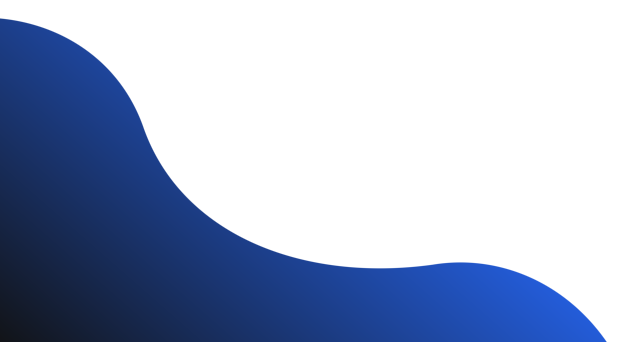
This background is drawn by a Shadertoy shader. Its source:

```glsl
// A blue wave falls from the upper left to the lower right on white.
// Its crest is three joined cubic curves, solved for height at each column;
// a diagonal linear gradient fills the area below.

// Lengths are in canvas heights, origin at the lower left.
const vec3 PAPER = vec3(1.0);
const vec3 DARK = vec3(0.067);
const vec3 BRIGHT = vec3(0.145, 0.388, 0.922);
const float FILL_START = 0.03;               // gradient position at the origin
const vec2 FILL_SLOPE = vec2(0.493, 0.563);  // gradient change per unit length

// Joints and handles of the crest, left to right
const vec2 LEFT_END = vec2(0.0, 0.946);
const vec2 LEFT_OUT = vec2(0.182, 0.929);
const vec2 FALL_IN = vec2(0.350, 0.822);
const vec2 FALL = vec2(0.4185, 0.630);
const vec2 FALL_OUT = vec2(0.5255, 0.319);
const vec2 RISE_IN = vec2(0.876, 0.173);
const vec2 RISE = vec2(1.265, 0.226);
const vec2 RISE_OUT = vec2(1.460, 0.258);
const vec2 RIGHT_IN = vec2(1.6545, 0.173);
const vec2 RIGHT_END = vec2(1.774, 0.0);

vec2 cubicPoint(vec2 a, vec2 b, vec2 c, vec2 d, float t) {
    float s = 1.0 - t;
    return s * s * s * a + 3.0 * s * s * t * b + 3.0 * s * t * t * c + t * t * t * d;
}

vec2 cubicTangent(vec2 a, vec2 b, vec2 c, vec2 d, float t) {
    float s = 1.0 - t;
    return 3.0 * (s * s * (b - a) + 2.0 * s * t * (c - b) + t * t * (d - c));
}

// Approximate signed distance to a curve that advances in x; negative below
float curveDistance(vec2 p, vec2 a, vec2 b, vec2 c, vec2 d) {
    float low = 0.0, high = 1.0;
    for (int i = 0; i < 16; i++) {
        float mid = 0.5 * (low + high);
        if (cubicPoint(a, b, c, d, mid).x < p.x) low = mid;
        else high = mid;
    }
    float t = 0.5 * (low + high);
    vec2 fromCurve = p - cubicPoint(a, b, c, d, t);
    vec2 tangent = normalize(cubicTangent(a, b, c, d, t));
    return fromCurve.y * tangent.x - fromCurve.x * tangent.y;
}

float crestDistance(vec2 p) {
    if (p.x < FALL.x) return curveDistance(p, LEFT_END, LEFT_OUT, FALL_IN, FALL);
    if (p.x < RISE.x) return curveDistance(p, FALL, FALL_OUT, RISE_IN, RISE);
    return curveDistance(p, RISE, RISE_OUT, RIGHT_IN, RIGHT_END);
}

void mainImage(out vec4 fragColor, in vec2 fragCoord) {
    vec2 p = fragCoord / iResolution.y;
    float pixel = 1.0 / iResolution.y;

    // Diagonal fill
    float blend = clamp(FILL_START + dot(p, FILL_SLOPE), 0.0, 1.0);
    vec3 wave = mix(DARK, BRIGHT, blend);

    // Smooth crest edge
    float paper = smoothstep(-0.75 * pixel, 0.75 * pixel, crestDistance(p));
    fragColor = vec4(mix(wave, PAPER, paper), 1.0);
}
```
